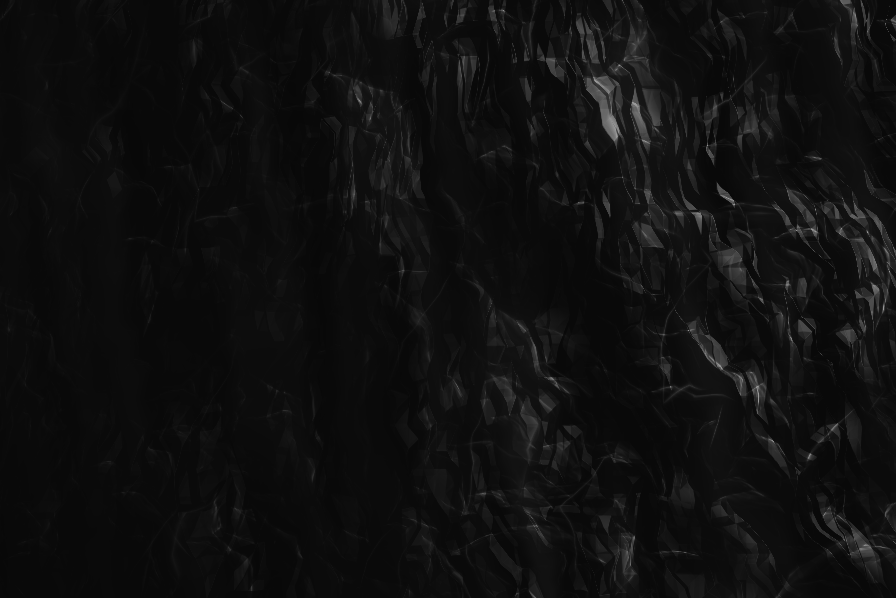
Give the GLSL for this texture, as a WebGL 2 fragment shader.

```glsl
#version 300 es
precision highp float;

#define FILM_TONE 0.033
#define STREAK_TONE 0.035
#define FACET_TONE 0.17
#define SHARD_TONE 0.36
#define RIM_TONE 0.66
#define FOLD_TONE 0.13
#define LEAN 0.55
#define CRUMPLE 0.042

uniform vec2 u_resolution;
out vec4 fragColor;

float hash(vec2 p) {
    return fract(sin(dot(p, vec2(127.1, 311.7))) * 43758.5453);
}

float smoothNoise(vec2 p) {
    vec2 i = floor(p), f = fract(p);
    f = f * f * (3.0 - 2.0 * f);
    return mix(mix(hash(i), hash(i + vec2(1, 0)), f.x),
               mix(hash(i + vec2(0, 1)), hash(i + 1.0), f.x), f.y);
}

// Flat triangles between lattice heights, so slopes change in sharp creases
float creaseNoise(vec2 p) {
    vec2 i = floor(p), f = fract(p);
    bool lower = f.x > f.y;
    float a = hash(i), c = hash(i + 1.0);
    float b = hash(i + (lower ? vec2(1, 0) : vec2(0, 1)));
    float u = max(f.x, f.y), v = min(f.x, f.y);
    return a + (b - a) * u + (c - b) * v;
}

vec2 crumple(vec2 p) {
    vec2 coarse = vec2(creaseNoise(p * 7.0), creaseNoise(p * 7.0 + 31.7)) - 0.5;
    vec2 fine = vec2(creaseNoise(p * 23.0 + 5.3), creaseNoise(p * 23.0 + 57.1)) - 0.5;
    return p + CRUMPLE * (coarse + 0.45 * fine);
}

float filmHeight(vec2 p) {
    p = crumple(p);
    p.x += LEAN * p.x * p.y;
    p *= vec2(1.0, 0.65);
    return creaseNoise(p * 9.0) / 9.0 + creaseNoise(p * 21.0 + 13.0) / 22.0
         + creaseNoise(p.yx * 47.0 + 71.0) / 60.0;
}

// Glint of the facets whose slope mirrors the lamp
float facetGlint(vec2 p, float px) {
    vec2 e = vec2(px * 0.6, 0.0);
    vec2 slope = vec2(filmHeight(p + e) - filmHeight(p - e),
                      filmHeight(p + e.yx) - filmHeight(p - e.yx)) / (2.0 * e.x);
    vec2 miss = slope - vec2(0.5, 0.3);
    return exp(-2.6 * dot(miss, miss));
}

// Lamp from the upper right, broken into slanting clumps
float exposure(vec2 p, float aspect) {
    float reach = p.x / aspect + 0.15 * p.y;
    float lamp = 0.28 + 0.78 * smoothstep(0.35, 0.95, reach) + 0.14 * smoothstep(0.35, 0.8, p.y);
    vec2 slant = vec2(p.x + 0.5 * p.y, p.y * 0.85);
    float clump = smoothstep(0.34, 0.7, 0.6 * smoothNoise(slant * 5.0 + 8.0) + 0.4 * smoothNoise(slant * 13.0));
    return lamp * mix(0.25, 1.2, clump);
}

// Tapered, tilted slivers with one bright rim, one per cell
float shards(vec2 p, float scale, float seed, float aspect, float px) {
    vec2 q = p * scale, home = floor(q);
    float aa = px * scale, light = 0.0;
    for (int k = 0; k < 9; k++) {
        vec2 id = home + vec2(k % 3 - 1, k / 3 - 1);
        vec2 key = id + seed;
        vec2 center = id + 0.2 + 0.6 * vec2(hash(key), hash(key + 17.3));
        float tilt = 0.1 + LEAN * center.x / scale + 1.5 * (hash(key + 4.1) - 0.5);
        tilt += 0.9 * step(0.75, hash(key + 9.7));
        vec2 axis = vec2(-sin(tilt), cos(tilt)), v = q - center;
        float along = dot(v, axis);
        float across = dot(v, vec2(axis.y, -axis.x));
        float len = mix(0.4, 0.95, hash(key + 23.9));
        float skew = 1.3 * (hash(key + 37.2) - 0.5);
        float s = along / len;
        across += 0.2 * skew * s * s;
        float width = mix(0.08, 0.4, hash(key + 41.6))
                    * min((1.0 + s) / (1.0 + skew), (1.0 - s) / (1.0 - skew));
        float inside = smoothstep(-0.7 * aa, 0.7 * aa, min(across + 0.4 * width, width - across));
        float sheen = mix(0.15, 1.0, clamp(across / max(width, 0.01), 0.0, 1.0));
        float wrinkle = creaseNoise(vec2(across * 26.0, along * 7.0) + seed);
        float rim = exp(-abs(width - across) / (0.008 + aa * 0.5)) * smoothstep(0.0, 0.06, width);
        float strength = pow(hash(key + 53.8), 2.6) * exposure(center / scale, aspect);
        light += strength * (SHARD_TONE * inside * sheen * (0.2 + wrinkle * wrinkle) + RIM_TONE * rim * wrinkle * wrinkle);
    }
    return light;
}

// Thin creases along the level lines of a kinked noise
float folds(vec2 p, float px) {
    float level = abs(creaseNoise(p * vec2(13.0, 7.0) + 3.0) - 0.5);
    float broken = smoothstep(0.45, 0.8, creaseNoise(p * 18.0));
    return exp(-level / (0.004 + 3.0 * px)) * broken;
}

void main() {
    float px = 1.0 / u_resolution.y;
    float aspect = u_resolution.x * px;
    vec2 p = gl_FragCoord.xy * px;
    vec2 bent = crumple(p);
    float lit = exposure(p, aspect);
    float glint = facetGlint(p, px);

    // Dark film with faint hanging streaks
    float streak = smoothNoise(vec2(bent.x * 22.0 + 3.0 * p.y, p.y * 2.5));
    float tone = FILM_TONE + STREAK_TONE * streak * streak * (0.4 + lit);

    // Facets, creases and slivers in three sizes
    tone += lit * (FACET_TONE * glint * glint * (0.25 + 0.75 * lit) + FOLD_TONE * folds(bent, px));
    float slivers = shards(bent, 5.5, 0.0, aspect, px)
                  + shards(bent, 10.0, 61.0, aspect, px)
                  + 0.9 * shards(bent, 19.0, 143.0, aspect, px);
    tone += slivers * (0.22 + 1.0 * glint);

    fragColor = vec4(vec3(min(tone, 0.6)), 1.0);
}
```
